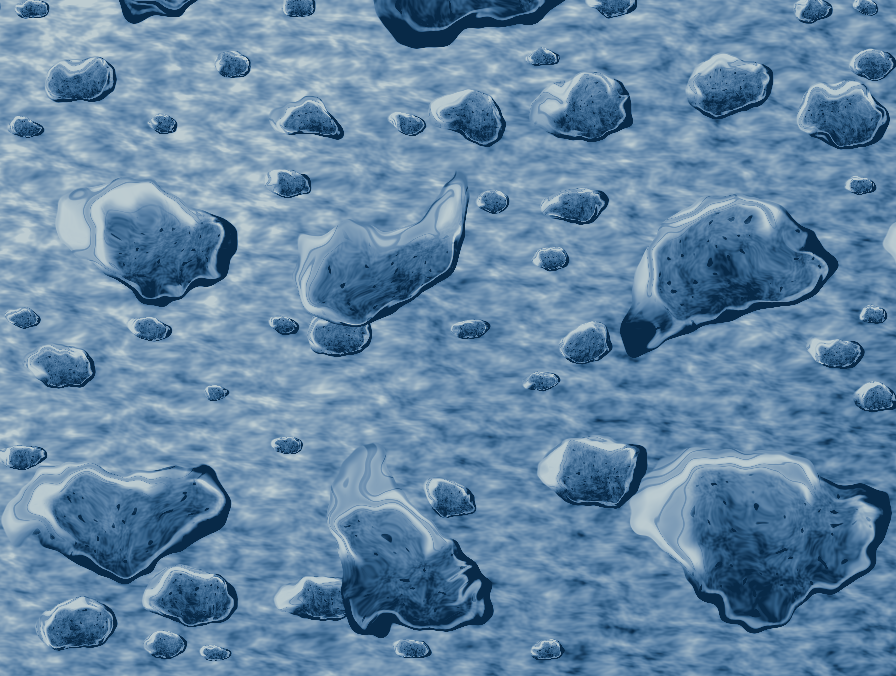
Reproduce this texture procedurally as a WebGL 2 fragment shader.

```glsl
#version 300 es
precision highp float;
// Water drops resting on a finely rippled blue surface in low light.
// Three jittered grids scatter pointed, bent ellipses with warped outlines;
// every part computes one brightness value, which a colour ramp turns to blue.

#define BIG_CELL 0.43
#define MID_CELL 0.19
#define SMALL_CELL 0.095
#define BIG_FILL 0.95
#define MID_FILL 0.80
#define SMALL_FILL 0.45
#define GROUND_TONE 0.585
#define RIPPLE_SCALE vec2(24.0, 52.0)
#define RIPPLE_CONTRAST 0.50
#define OUTLINE_WARP 0.12
#define CREST_TONE 0.95
#define BODY_TONE 0.23

uniform vec2 u_resolution;
out vec4 fragColor;

const vec3 RAMP[6] = vec3[6](
  vec3(0.03, 0.16, 0.28), vec3(0.18, 0.36, 0.52), vec3(0.33, 0.49, 0.64),
  vec3(0.45, 0.58, 0.70), vec3(0.57, 0.67, 0.75), vec3(0.74, 0.80, 0.82));

struct Drop { float dist; float radius; vec2 local; vec2 center; float seed; };

vec2 hash2(vec2 p) {
  uvec2 v = uvec2(ivec2(floor(p))) * 1664525u + 1013904223u;
  for (int i = 0; i < 2; i++) {
    v.x += v.y * 1664525u;
    v.y += v.x * 1664525u;
    v ^= v >> 16u;
  }
  return vec2(v & 0xffffu) / 65536.0;
}

// Gradient noise, about -0.7 to 0.7
float noise(vec2 p) {
  vec2 i = floor(p), f = p - i;
  vec2 u = f * f * f * (f * (f * 6.0 - 15.0) + 10.0);
  vec2 row[2];
  for (int k = 0; k < 4; k++) {
    vec2 corner = vec2(k & 1, k >> 1);
    float a = 6.2832 * hash2(i + corner).x;
    row[k >> 1][k & 1] = dot(vec2(cos(a), sin(a)), f - corner);
  }
  return mix(mix(row[0].x, row[0].y, u.x), mix(row[1].x, row[1].y, u.x), u.y);
}

vec3 tone(float t) {
  float s = clamp(t, 0.0, 1.0) * 5.0;
  int i = min(int(s), 4);
  return mix(RAMP[i], RAMP[i + 1], s - float(i));
}

// Nearest drop of one grid; wild sets how far it may turn and bend
Drop nearestDrop(vec2 p, float cell, float density, float wild) {
  Drop best = Drop(9.0, cell, vec2(1.0), p, 0.0);
  vec2 home = floor(p / cell);
  for (int k = 0; k < 9; k++) {
    vec2 id = home + vec2(k % 3 - 1, k / 3 - 1);
    vec2 key = id + floor(cell * 900.0);
    vec2 place = hash2(key), form = hash2(key + 71.0), pick = hash2(key + 153.0);
    if (pick.x > density) continue;
    vec2 center = (id + 0.5 + 0.36 * (place - 0.5)) * cell;
    float radius = cell * mix(0.17 + 0.11 * wild, 0.38 + 0.07 * wild, form.x);
    float angle = (form.y - 0.62) * 1.8 * wild;
    vec2 q = mat2(cos(angle), -sin(angle), sin(angle), cos(angle)) * (p - center) / radius;
    q.y += (pick.y - 0.5) * wild * q.x * q.x;
    q.y /= mix(0.54, 0.80, place.x);
    q.y *= q.y < 0.0 ? 1.15 : 1.0;
    float d = sqrt(pow(abs(q.x), 1.6) + pow(abs(q.y), 2.2)) - 1.0;
    if (d < best.dist) best = Drop(d, radius, (p - center) / radius, center, pick.y * 40.0);
  }
  return best;
}

vec2 warpOutline(vec2 p, float cell, float amount) {
  vec2 s = p / cell;
  vec2 broad = vec2(noise(s * 3.5), noise(s * 3.5 + 37.0));
  vec2 fine = vec2(noise(s * 12.0 + 9.0), noise(s * 12.0 + 63.0));
  return p + cell * OUTLINE_WARP * amount * (broad + 0.25 * amount * fine);
}

float dropTone(Drop d) {
  vec2 q = d.local, dir = q / max(length(q), 0.05);
  float edge = max(-d.dist, 0.0);
  float lit = dot(dir, vec2(-0.5, 0.866)), shade = dot(dir, vec2(0.6, -0.8));
  float flow = noise(q * 1.8 + d.seed);
  float streak = noise(vec2(edge * 7.0 + flow * 3.0, lit * 1.5) + d.seed);
  // Mottled body, darker toward its foot
  float t = BODY_TONE + 0.34 * q.y + 0.20 * flow + 0.20 * noise(q * 6.0 + d.seed);
  t += 0.18 * noise(q * 15.0) + 0.14 * noise(q * 34.0);
  t -= 0.32 * smoothstep(0.38, 0.46, noise(q * 13.0 + d.seed));
  // Bright crest with flowing streaks
  float crest = smoothstep(-0.25, 0.30, lit + flow * 0.8);
  crest *= 1.0 - smoothstep(0.26, 0.44, edge + flow * 0.5);
  float fold = 1.0 - smoothstep(0.01, 0.05, abs(streak + 0.12));
  t = mix(t, CREST_TONE + 0.75 * min(streak, 0.1) - 0.30 * fold, crest * 0.95);
  // Glossy dark rim with a reflected line inside
  float lower = smoothstep(-0.3, 0.4, shade + flow * 0.5);
  float band = edge + 0.22 * streak;
  t += 0.45 * lower * smoothstep(0.09, 0.12, band) * (1.0 - smoothstep(0.14, 0.20, band));
  t -= 0.42 * lower * (1.0 - smoothstep(0.06, 0.11, band));
  // Thin outline, strongest on the right
  return t - (0.32 + 0.22 * dir.x) * (1.0 - smoothstep(0.02, 0.06, edge));
}

float addDrop(float base, Drop d, float visible) {
  float gap = d.dist * d.radius, px = 0.8 / u_resolution.y;
  float below = smoothstep(0.3, -0.8, d.local.y);
  base -= visible * 0.14 * below * exp(-max(gap, 0.0) * 160.0);
  if (gap > px) return base;
  return mix(base, dropTone(d), visible * (1.0 - smoothstep(-px, px, gap)));
}

void main() {
  vec2 p = gl_FragCoord.xy / u_resolution.y;
  // Rippled ground, paler at the upper left
  vec2 g = (p + vec2(0.0, 0.06 * p.x)) * RIPPLE_SCALE;
  g += 0.5 * noise(g * 0.45 + 5.0);
  float ripple = noise(g) + 0.55 * noise(g * 2.1 + 17.0) + 0.32 * noise(g * 4.5);
  float t = GROUND_TONE + RIPPLE_CONTRAST * ripple + 0.20 * noise(p * 4.0);
  t += 0.20 * (p.y - 0.5) - 0.17 * (p.x - 0.66);
  // Drops from small to big; those crowded by a bigger one are left out
  Drop big = nearestDrop(warpOutline(p, BIG_CELL, 1.0), BIG_CELL, BIG_FILL, 1.0);
  Drop mid = nearestDrop(warpOutline(p, MID_CELL, 0.75), MID_CELL, MID_FILL, 0.35);
  Drop small = nearestDrop(warpOutline(p, SMALL_CELL, 0.6), SMALL_CELL, SMALL_FILL, 0.2);
  float midFree = step(0.40, nearestDrop(mid.center, BIG_CELL, BIG_FILL, 1.0).dist);
  float smallFree = step(0.22, nearestDrop(small.center, BIG_CELL, BIG_FILL, 1.0).dist)
    * step(0.5, nearestDrop(small.center, MID_CELL, MID_FILL, 0.35).dist);
  t = addDrop(t, small, smallFree);
  t = addDrop(t, mid, midFree);
  t = addDrop(t, big, 1.0);
  fragColor = vec4(tone(t), 1.0);
}
```
